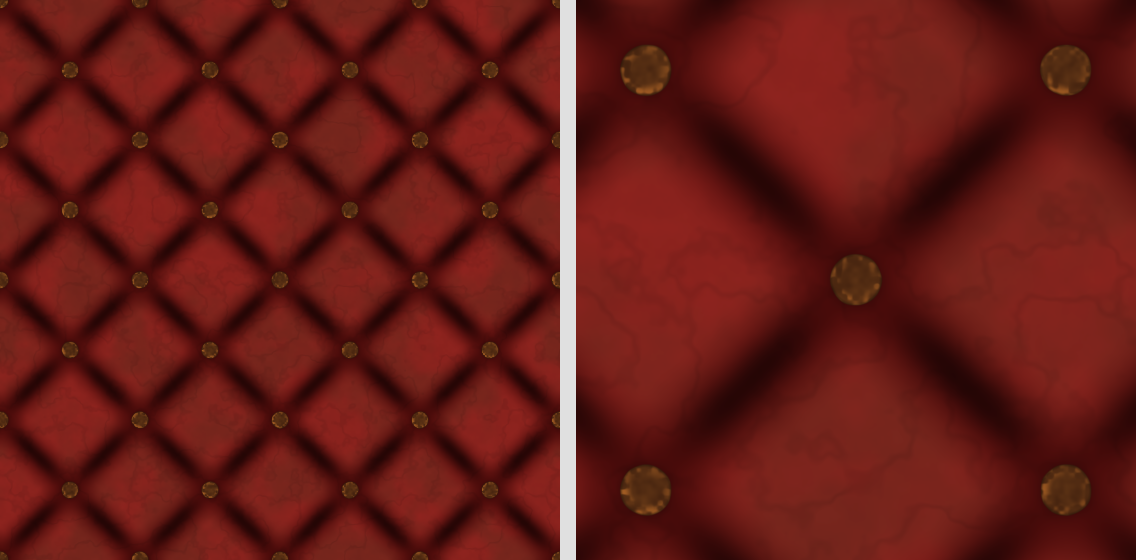
Left, the full canvas; right, a detail of the centre.
Reproduce this pattern procedurally as a Shadertoy shader.

```glsl
// Button-tufted red leather: a 4 x 4 repeat of diamond pillows with brass studs.
// Distances to the two diagonal seam families shape the pillows and soft folds;
// wrapped value noise mottles the leather and tarnishes the studs.

float hash(vec2 p) {
    vec3 q = fract(p.xyx * vec3(0.1031, 0.1030, 0.0973));
    q += dot(q, q.yzx + 33.33);
    return fract((q.x + q.y) * q.z);
}

// Value noise with a whole number of lattice cells across the canvas
float noise(vec2 uv, float cells) {
    vec2 p = uv * cells, i = floor(p), f = fract(p);
    f = f * f * (3.0 - 2.0 * f);
    vec2 lo = mod(i, cells), hi = mod(i + 1.0, cells);
    return mix(mix(hash(lo), hash(vec2(hi.x, lo.y)), f.x),
               mix(hash(vec2(lo.x, hi.y)), hash(hi), f.x), f.y);
}

float fbm(vec2 uv, float cells) {
    float sum = 0.0, gain = 0.5;
    for (int i = 0; i < 4; i++) {
        sum += gain * noise(uv, cells);
        cells *= 2.0;
        gain *= 0.5;
    }
    return sum / 0.9375;
}

vec3 leather(vec2 uv, vec2 p) {
    // Diagonal coordinates: seams lie on whole numbers
    vec2 diag = vec2(p.x + p.y, p.y - p.x);
    vec2 fromSeam = diag - round(diag);
    vec2 d = abs(fromSeam);
    vec2 rise = smoothstep(0.0, 0.25, d);
    float pillow = rise.x * rise.y;

    // Mottled hide, with a slight tone of its own for each pillow
    vec2 mid = floor(diag) + 0.5;
    vec2 id = mod(vec2(mid.x - mid.y, mid.x + mid.y) * 0.5, 4.0);
    float mottle = smoothstep(0.25, 0.75, fbm(uv, 13.0) + 0.12 * (hash(id * 7.0 + 3.0) - 0.5));
    vec3 hide = mix(vec3(0.46, 0.145, 0.11), vec3(0.545, 0.135, 0.115), mottle);
    vec3 col = mix(vec3(0.325, 0.05, 0.045), hide, pillow);

    // Lens-shaped folds, deepest halfway between studs and shifted upward
    vec2 across = (fromSeam - 0.012) / 0.078;
    vec2 fold = exp(-across * across) * smoothstep(0.03, 0.42, d.yx);
    col *= 1.0 - 0.54 * min(fold.x + fold.y, 1.0);

    // Faint creases and fine grain
    float crease = 1.0 - abs(2.0 * fbm(uv + 0.37, 24.0) - 1.0);
    col *= 1.0 - 0.07 * smoothstep(0.85, 1.0, crease);
    return col * (0.96 + 0.08 * fbm(uv, 64.0));
}

vec3 brass(vec2 uv, vec2 q, float r) {
    float tarnish = noise(uv, 190.0);
    float ridges = noise(uv + 0.21, 310.0);
    float rim = smoothstep(0.5, 0.88, r) * (1.0 - smoothstep(0.9, 1.05, r));
    vec3 col = mix(vec3(0.26, 0.13, 0.055), vec3(0.38, 0.21, 0.085), 0.6 * tarnish + 0.4 * ridges);
    // Worn bright flecks around the rim, strongest to the lower left
    float light = 0.7 + 0.3 * dot(q / max(length(q), 0.001), vec2(-0.8, -0.6));
    col += vec3(0.28, 0.17, 0.06) * rim * light * smoothstep(0.3, 0.8, ridges);
    return col * (1.0 - 0.35 * smoothstep(0.86, 1.04, r));
}

void mainImage(out vec4 fragColor, in vec2 fragCoord) {
    vec2 uv = fragCoord / iResolution.xy;
    vec2 p = uv * 4.0;
    vec3 col = leather(uv, p);

    // Nearest stud: cell corners and cell centres
    vec2 corner = p - round(p);
    vec2 centre = fract(p) - 0.5;
    vec2 q = dot(corner, corner) < dot(centre, centre) ? corner : centre;
    float radius = 0.061 + 0.003 * (noise(uv, 120.0) - 0.5);
    float dist = length(q);
    float aa = 4.0 / min(iResolution.x, iResolution.y);

    // Contact shadow, then the stud
    col *= 1.0 - 0.22 * exp(-max(dist - radius, 0.0) / 0.02);
    float stud = 1.0 - smoothstep(-aa, aa, dist - radius);
    col = mix(col, brass(uv, q, dist / radius), stud);

    fragColor = vec4(col, 1.0);
}
```
